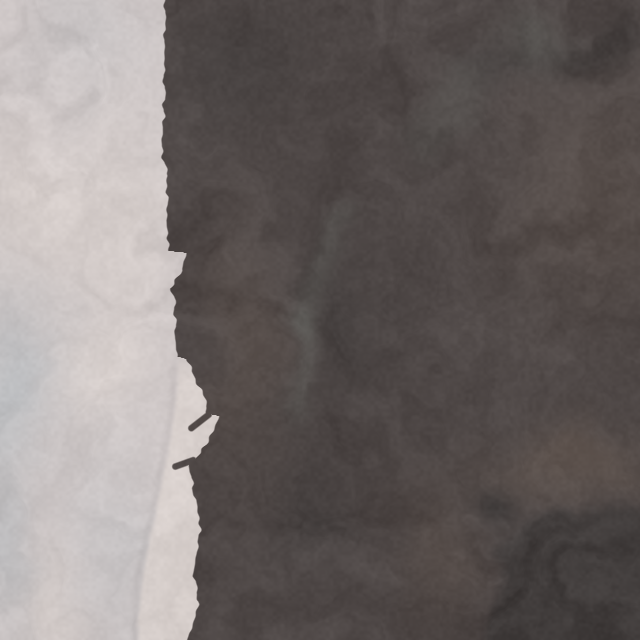
Write a Shadertoy shader that draws this texture.

```glsl
// Weathered surface: pale plaster on the left, torn along a ragged edge
// over dark brown stone. The edge is a polyline with jitter; both sides are
// stained by soft elliptical patches, veins and domain-warped fractal noise.

const vec3 PALE = vec3(0.800, 0.772, 0.770);
const vec3 PALE_CREAM = vec3(0.862, 0.828, 0.812);
const vec3 PALE_BLUE = vec3(0.728, 0.732, 0.742);
const vec3 DARK = vec3(0.304, 0.277, 0.272);
const vec3 DARK_BROWN = vec3(0.365, 0.322, 0.300);
const vec3 DARK_GREY = vec3(0.352, 0.342, 0.330);
const vec3 DARK_DEEP = vec3(0.232, 0.218, 0.215);
const float EDGE_JITTER = 0.006;
const float PALE_MOTTLE = 0.10;
const float DARK_MOTTLE = 0.11;
const float GRAIN = 0.022;

// Torn edge as (height from the top, horizontal position)
const int EDGE_COUNT = 22;
const vec2 EDGE[EDGE_COUNT] = vec2[](
  vec2(0.000, 0.258), vec2(0.090, 0.256), vec2(0.135, 0.257), vec2(0.247, 0.254),
  vec2(0.275, 0.263), vec2(0.345, 0.259), vec2(0.392, 0.264), vec2(0.395, 0.292),
  vec2(0.423, 0.284), vec2(0.451, 0.265), vec2(0.470, 0.273), vec2(0.557, 0.276),
  vec2(0.561, 0.291), vec2(0.620, 0.319), vec2(0.646, 0.323), vec2(0.650, 0.343),
  vec2(0.695, 0.323), vec2(0.725, 0.296), vec2(0.830, 0.314), vec2(0.900, 0.304),
  vec2(0.940, 0.310), vec2(1.000, 0.292));

float hash(vec2 p) {
  vec3 q = fract(vec3(p.xyx) * 0.1031);
  q += dot(q, q.yzx + 33.33);
  return fract((q.x + q.y) * q.z);
}

float noise(vec2 p) {
  vec2 i = floor(p), f = fract(p);
  f = f * f * (3.0 - 2.0 * f);
  return mix(mix(hash(i), hash(i + vec2(1, 0)), f.x),
             mix(hash(i + vec2(0, 1)), hash(i + vec2(1, 1)), f.x), f.y);
}

float fbm(vec2 p) {
  float sum = 0.0, amp = 0.5;
  for (int i = 0; i < 5; i++) {
    sum += amp * noise(p);
    p = mat2(1.6, 1.2, -1.2, 1.6) * p + 7.3;
    amp *= 0.5;
  }
  return sum;
}

float patchAt(vec2 p, vec2 center, vec2 radius) {
  vec2 q = (p - center) / radius;
  return exp(-dot(q, q));
}

float segment(vec2 p, vec2 a, vec2 b) {
  vec2 d = b - a;
  return length(p - a - d * clamp(dot(p - a, d) / dot(d, d), 0.0, 1.0));
}

float vein(vec2 p, vec2 a, vec2 b, float width) {
  return exp(-pow(segment(p, a, b) / width, 2.0));
}

float edgeAt(float y) {
  float x = EDGE[0].y;
  for (int i = 1; i < EDGE_COUNT; i++)
    x = mix(x, EDGE[i].y, clamp((y - EDGE[i - 1].x) / (EDGE[i].x - EDGE[i - 1].x), 0.0, 1.0));
  return x + EDGE_JITTER * (noise(vec2(y * 110.0, 4.0)) - 0.5);
}

vec3 paleSide(vec2 p, vec2 w, float mottle) {
  float cream = 0.6 * patchAt(w, vec2(0.05, 0.32), vec2(0.10, 0.13))
    + 0.5 * patchAt(w, vec2(0.20, 0.36), vec2(0.09, 0.19))
    + 0.6 * patchAt(w, vec2(0.15, 0.60), vec2(0.06, 0.09))
    + 0.6 * patchAt(w, vec2(0.08, 0.95), vec2(0.05, 0.09));
  float blue = patchAt(w, vec2(0.02, 0.60), vec2(0.07, 0.13))
    + 0.7 * patchAt(w, vec2(0.00, 0.85), vec2(0.05, 0.12))
    + 0.4 * patchAt(w, vec2(0.19, 0.86), vec2(0.07, 0.15))
    + 0.3 * patchAt(w, vec2(0.14, 0.06), vec2(0.10, 0.10));
  vec3 col = mix(PALE, PALE_CREAM, min(cream, 1.0));
  col = mix(col, PALE_BLUE, min(blue, 1.0));
  // Smooth lip beside the lower tear
  float lip = p.x - mix(0.278, 0.215, smoothstep(0.55, 1.0, p.y)) - 0.012 * (mottle - 0.5);
  float below = smoothstep(0.54, 0.60, p.y);
  col = mix(col, PALE_CREAM * 0.99, 0.8 * below * smoothstep(-0.004, 0.006, lip));
  col -= 0.03 * below * exp(-pow((lip + 0.006) / 0.006, 2.0));
  return col + PALE_MOTTLE * (mottle - 0.5);
}

vec3 darkSide(vec2 w, float mottle) {
  float brown = 0.5 * patchAt(w, vec2(0.38, 0.55), vec2(0.07, 0.20))
    + 0.5 * patchAt(w, vec2(0.94, 0.30), vec2(0.16, 0.20))
    + 0.9 * patchAt(w, vec2(0.90, 0.72), vec2(0.13, 0.05))
    + 0.5 * patchAt(w, vec2(0.68, 0.86), vec2(0.06, 0.12));
  float grey = 0.8 * patchAt(w, vec2(0.84, 0.06), vec2(0.05, 0.05))
    + 0.6 * vein(w, vec2(0.54, 0.36), vec2(0.47, 0.50), 0.025)
    + 0.6 * vein(w, vec2(0.47, 0.50), vec2(0.47, 0.65), 0.025)
    + 0.5 * vein(w, vec2(0.66, 0.22), vec2(0.74, 0.14), 0.03);
  // Deep stain bounded by a curved ridge at the lower right
  float stain = smoothstep(0.0, 0.03, w.x - 0.745)
    * smoothstep(0.0, 0.035, w.y - 0.765 - 0.45 * max(0.86 - w.x, 0.0));
  float deep = 0.7 * stain + 0.8 * patchAt(w, vec2(0.78, 0.77), vec2(0.03, 0.03))
    + 0.4 * patchAt(w, vec2(0.38, 0.10), vec2(0.10, 0.09))
    + 0.4 * patchAt(w, vec2(0.54, 0.50), vec2(0.06, 0.10))
    + 0.45 * patchAt(w, vec2(0.49, 0.80), vec2(0.06, 0.08))
    + 0.5 * vein(w, vec2(0.76, 0.12), vec2(0.98, 0.05), 0.035);
  vec3 col = mix(DARK, DARK_BROWN, min(brown, 1.0));
  col = mix(col, DARK_DEEP, min(deep, 1.0));
  col = mix(col, DARK_GREY, min(grey, 1.0));
  return col + DARK_MOTTLE * (mottle - 0.48);
}

void mainImage(out vec4 fragColor, in vec2 fragCoord) {
  vec2 p = fragCoord / iResolution.xy;
  p.y = 1.0 - p.y;
  vec2 warp = vec2(fbm(p * 9.0), fbm(p * 9.0 + 31.0)) - 0.48;
  vec2 w = p + 0.09 * warp;
  float mottle = fbm(p * 11.0 + 5.0 * warp);

  // Signed distance to the tear, cut by two thin cracks
  float side = p.x - edgeAt(p.y);
  side = max(side, 0.005 - segment(p, vec2(0.299, 0.669), vec2(0.326, 0.648)));
  side = max(side, 0.005 - segment(p, vec2(0.274, 0.729), vec2(0.302, 0.719)));
  float aa = 1.0 / iResolution.x;
  vec3 col = mix(paleSide(p, w, mottle), darkSide(w, mottle), smoothstep(-aa, aa, side));
  col += GRAIN * (noise(p * 170.0) - 0.5);
  fragColor = vec4(clamp(col, 0.0, 1.0), 1.0);
}
```
